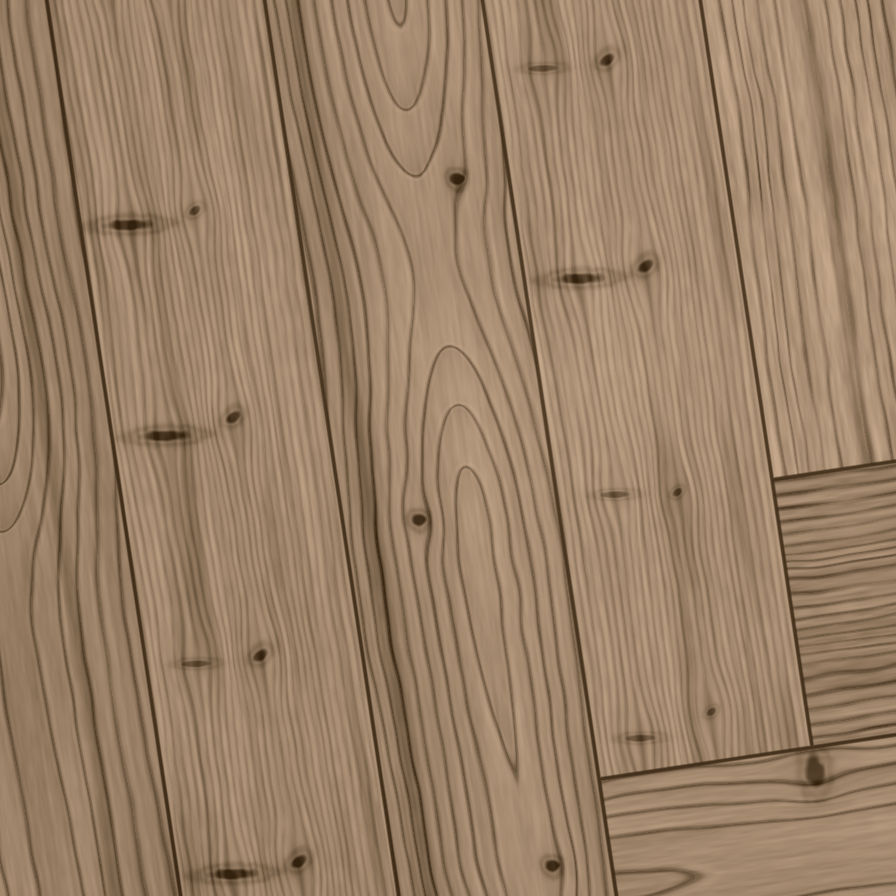
A WebGL 1 fragment shader for this texture:

```glsl
precision highp float;
uniform vec2 u_resolution;

const vec3 WOOD = vec3(0.66, 0.555, 0.45);
const vec3 STAIN = vec3(0.31, 0.285, 0.265);
const float BOARD_WIDTH = 0.2405;
const float LOWER_JOINT = 0.03;
const float UPPER_JOINT = 0.332;

float hash(vec2 p) {
  vec3 q = fract(p.xyx * 0.1031);
  q += dot(q, q.yzx + 33.33);
  return fract((q.x + q.y) * q.z);
}

float noise(vec2 p) {
  vec2 i = floor(p), f = fract(p);
  f = f * f * (3.0 - 2.0 * f);
  return mix(mix(hash(i), hash(i + vec2(1, 0)), f.x),
             mix(hash(i + vec2(0, 1)), hash(i + 1.0), f.x), f.y);
}

// Growth rings of a log cut at a varying depth below its heart
float rings(vec2 p, float depth, float period, float wave, float seed) {
  float cut = depth * (0.3 + 1.4 * noise(vec2(p.y * 3.2 + seed, seed)));
  p.x += wave * (noise(vec2(p.x * 14.0 + seed, p.y * 4.0)) - 0.5);
  p.x += wave * 0.3 * (noise(vec2(p.x * 30.0, p.y * 24.0 + seed)) - 0.5);
  float radius = length(vec2(p.x, cut));
  float slope = max(abs(p.x) / max(radius, 0.001), 0.15);
  float ring = radius / period + 1.2 * noise(vec2(radius * 28.0, seed));
  float phase = fract(ring);
  float gap = min(phase, 1.0 - phase) * period / slope;
  float width = min(0.0034, period * 0.36);
  float line = 1.0 - smoothstep(width * 0.15, width, gap);
  float weight = 0.55 + 0.45 * hash(vec2(floor(ring + 0.5), seed));
  float glow = smoothstep(width, width * 1.5, gap) * (1.0 - smoothstep(width * 1.5, width * 2.5, gap));
  return line * weight + 0.28 * phase * phase * phase - 0.12 * glow;
}

// Offset to the knot of the current stretch of a column
vec2 knotOffset(vec2 p, float column, float spacing, float seed) {
  float cell = floor(p.y / spacing);
  float shift = hash(vec2(cell + 40.0, seed)) - 0.5;
  return p - vec2(column + shift * 0.016, (cell + 0.5 + shift * 0.12) * spacing);
}

float knot(vec2 d, vec2 size, float seed) {
  float e = length(d / size) + 0.35 * (noise(d * 130.0 + seed) - 0.5);
  float core = 1.0 - smoothstep(0.45, 1.05, e);
  float rim = exp(-8.0 * (e - 1.35) * (e - 1.35));
  return core + 0.22 * rim + 0.2 * exp(-0.35 * e * e);
}

// Grain lines part around a knot
float parting(vec2 d, float reach) {
  return d.x * exp(-dot(d, d * vec2(1.0, 0.4)) / (reach * reach));
}

float fibres(vec2 p, float seed) {
  float fine = noise(vec2(p.x * 260.0 + seed, p.y * 9.0)) - 0.5;
  float broad = noise(vec2(p.x * 70.0 + seed, p.y * 3.0)) - 0.5;
  float pores = noise(vec2(p.x * 380.0, p.y * 60.0 + seed)) - 0.5;
  return 0.26 * fine + 0.2 * broad + 0.16 * pores;
}

// Wide face with arching grain and a dark stripe
float flatBoard(vec2 p, float heart, float stripe, float knots, float seed) {
  float stretch = floor((p.y - 0.14) / 0.376);
  float column = mix(-0.042, 0.058, mod(stretch, 2.0));
  vec2 d = knotOffset(p - vec2(0.0, 0.14), column, 0.376, seed);
  float x = p.x - heart - 0.7 * knots * parting(d, 0.022);
  float band = (p.x - stripe + 0.006 * noise(vec2(p.y * 5.0, seed))) / 0.009;
  float dark = 0.7 * rings(vec2(x, p.y), 0.05, 0.0165, 0.012, seed);
  dark += 0.42 * exp(-band * band) + 0.12 * smoothstep(0.06, 0.11, abs(p.x - heart));
  return dark + 0.7 * fibres(p, seed) + 1.1 * knots * knot(d, vec2(0.009), seed);
}

// Straight fine grain with pairs of branch knots
float fineBoard(vec2 p, float seed) {
  float dark = 0.0;
  float x = p.x;
  for (int i = 0; i < 2; i++) {
    float side = float(i);
    vec2 d = knotOffset(p + vec2(0.0, 0.145), mix(-0.06, 0.012, side), 0.25, seed + side);
    float cell = floor((p.y + 0.145) / 0.25);
    float power = mix(0.3, 1.0, smoothstep(0.3, 0.7, hash(vec2(cell + 20.0, seed + side * 5.0))));
    vec2 size = mix(vec2(0.032, 0.008), vec2(0.011, 0.009), side) * (0.45 + 0.55 * power);
    x -= 0.6 * parting(d, 0.025);
    float tail = exp(-d.x * d.x / 0.000012) * smoothstep(-0.15, -0.01, d.y) * (1.0 - smoothstep(-0.01, 0.01, d.y));
    d.y += d.x * mix(0.1, -0.3, side);
    dark += (0.5 + 0.5 * power) * knot(d, size, seed) + 0.25 * power * tail;
  }
  float streak = smoothstep(0.68, 0.92, noise(vec2(x * 120.0, p.y * 3.5 + seed)));
  dark += 0.32 * rings(vec2(x - 0.4, p.y), 0.02, 0.0085, 0.008, seed);
  return dark + 0.22 * streak + 0.9 * fibres(vec2(x, p.y), seed) - 0.07;
}

float coarseBoard(vec2 p, float period, float seed) {
  float line = rings(p - vec2(0.4, 0.0), 0.02, period, 0.014, seed);
  float patches = 0.5 + 0.8 * noise(vec2(p.x * 30.0, p.y * 18.0));
  return 0.65 * line * patches + 1.2 * fibres(p, seed);
}

void main() {
  vec2 uv = gl_FragCoord.xy / u_resolution;
  // Rotated floor axes: x across the boards, y along them
  vec2 floorPos = vec2(dot(uv, vec2(0.989, 0.148)), dot(uv, vec2(-0.148, 0.989)));
  float lane = (floorPos.x + 0.041) / BOARD_WIDTH;
  float board = floor(lane);
  vec2 p = vec2((fract(lane) - 0.5) * BOARD_WIDTH, floorPos.y);
  float seam = 0.5 * BOARD_WIDTH - abs(p.x);
  float dark;

  if (board > 2.5 && p.y < LOWER_JOINT) {
    // Crosswise board below the joint
    vec2 q = vec2(floorPos.y + 0.09, floorPos.x);
    vec2 d = q - vec2(0.095, 0.92);
    q.x -= 0.7 * parting(d, 0.03);
    dark = 0.65 * rings(q, 0.045, 0.017, 0.014, 7.0) + 0.8 * fibres(q, 7.0);
    dark += 0.9 * knot(d, vec2(0.025, 0.013), 7.0);
    seam = floorPos.x - 0.6805;
  } else if (board > 3.5) {
    dark = p.y < UPPER_JOINT ? 0.17 + coarseBoard(floorPos.yx, 0.013, 5.0)
                             : coarseBoard(p, 0.02, 9.0) - 0.12;
  } else if (mod(board, 2.0) > 0.5) {
    dark = fineBoard(p - vec2(0.0, 0.3 * (board - 1.0)), 3.0);
  } else {
    dark = flatBoard(p, mix(-0.015, 0.025, board * 0.5), mix(0.052, -0.085, board * 0.5),
                     board * 0.5, 11.0 + board);
  }

  // Joints between boards
  if (board > 2.5) seam = min(abs(seam), abs(p.y - LOWER_JOINT));
  if (board > 3.5) seam = min(seam, abs(p.y - UPPER_JOINT));
  dark = mix(dark, 1.35, 0.9 * (1.0 - smoothstep(0.0008, 0.0034, seam)));

  // Uneven light across the floor
  dark += 0.3 * length(uv - vec2(0.68, 0.6)) - 0.12;
  dark += 0.1 * (noise(uv * 5.0) - 0.5);
  gl_FragColor = vec4(WOOD - STAIN * clamp(dark, -0.35, 1.5), 1.0);
}
```
